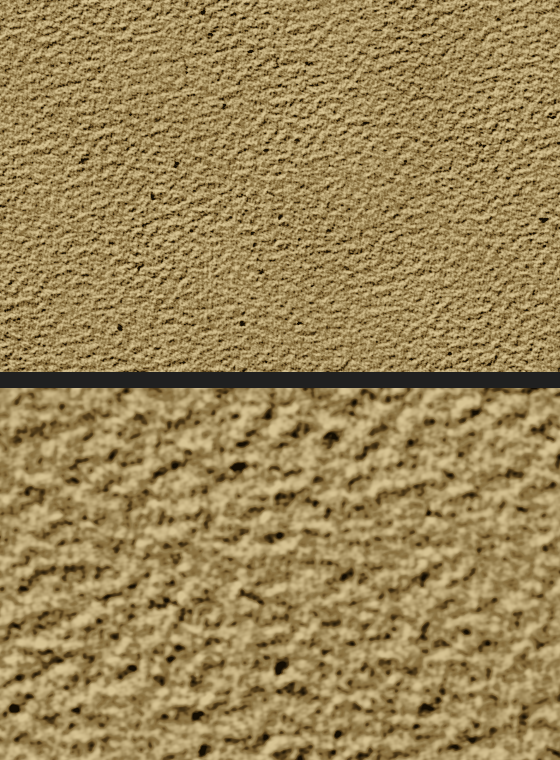
Top, the full canvas; bottom, a detail of the centre.
A Shadertoy shader for this texture:

```glsl
// Rough, clumpy sand raked by light from the upper left, with scattered dark pits.

#define CLUMPS 54.0        // clumps per canvas height
#define GRAINS 155.0       // fine grains per canvas height
#define PITS 31.0          // pit lattice cells per canvas height
#define RELIEF 2.75        // strength of light and shade on the clumps
#define GRAIN_CONTRAST 1.5
#define PIT_DEPTH 2.4
#define TILT 0.22          // direction of the clumps, in radians
#define TO_LIGHT vec2(-0.45, 0.89)
#define DEEP_SHADOW vec3(0.22, 0.16, 0.06)
#define SHADE vec3(0.35, 0.26, 0.11)
#define SAND vec3(0.56, 0.47, 0.28)
#define LIT_SAND vec3(0.76, 0.68, 0.49)

vec2 randomDirection(vec2 cell) {
    float angle = 6.2832 * fract(sin(dot(cell, vec2(127.1, 311.7))) * 43758.5);
    return vec2(cos(angle), sin(angle));
}

// Gradient noise, centred on zero
float gradientNoise(vec2 p) {
    vec2 cell = floor(p);
    vec2 f = p - cell;
    vec2 blend = f * f * f * (f * (f * 6.0 - 15.0) + 10.0);
    vec2 e = vec2(1.0, 0.0);
    float bottom = mix(dot(randomDirection(cell), f),
                       dot(randomDirection(cell + e.xy), f - e.xy), blend.x);
    float top = mix(dot(randomDirection(cell + e.yx), f - e.yx),
                    dot(randomDirection(cell + e.xx), f - e.xx), blend.x);
    return mix(bottom, top, blend.y);
}

// Turn along the clumps and stretch them slightly
vec2 clumpSpace(vec2 p) {
    float c = cos(TILT), s = sin(TILT);
    return vec2(0.8 * (c * p.x + s * p.y), c * p.y - s * p.x);
}

// Height of the sand surface: clumps broken up by smaller crumbs
float sandHeight(vec2 p) {
    vec2 q = clumpSpace(p) * CLUMPS;
    float height = 0.0;
    float amplitude = 1.0;
    for (int octave = 0; octave < 3; octave++) {
        height += amplitude * gradientNoise(q);
        q = q * 2.07 + vec2(17.3, 41.9);
        amplitude *= 0.52;
    }
    return height;
}

// Sparse hollows with crumbly rims
float pitMask(vec2 p, float height) {
    float hollow = gradientNoise(clumpSpace(p) * PITS + 73.0);
    return smoothstep(0.43, 0.60, hollow - 0.10 * height);
}

// Colour ramp, indexed by the red level
vec3 sandColour(float level) {
    vec3 colour = mix(DEEP_SHADOW, SHADE, (max(level, 0.08) - 0.22) / 0.13);
    colour = mix(colour, SAND, clamp((level - 0.35) / 0.21, 0.0, 1.0));
    if (level > 0.56) colour = mix(SAND, LIT_SAND, (level - 0.56) / 0.20);
    return clamp(colour, 0.0, 1.0);
}

void mainImage(out vec4 fragColor, in vec2 fragCoord) {
    vec2 p = fragCoord / iResolution.y;

    // Slopes facing the light are bright, those behind a clump are dark
    float height = sandHeight(p);
    float facing = height - sandHeight(p + TO_LIGHT * 0.35 / CLUMPS);
    float roughness = 1.0 + 0.35 * gradientNoise(p * 3.5 + 9.0);
    float light = RELIEF * roughness * facing + 0.5 * height;

    // Grains, broad unevenness and pits
    light += GRAIN_CONTRAST * gradientNoise(p * GRAINS + 31.0);
    light += 0.3 * gradientNoise(p * 4.0 + 57.0);
    light -= PIT_DEPTH * pitMask(p, height);

    // Compress highlights and deepen shadows
    light = clamp(light, -2.6, 2.4);
    float level = 0.63 + 0.155 * light - 0.027 * light * light;
    fragColor = vec4(sandColour(level), 1.0);
}
```
